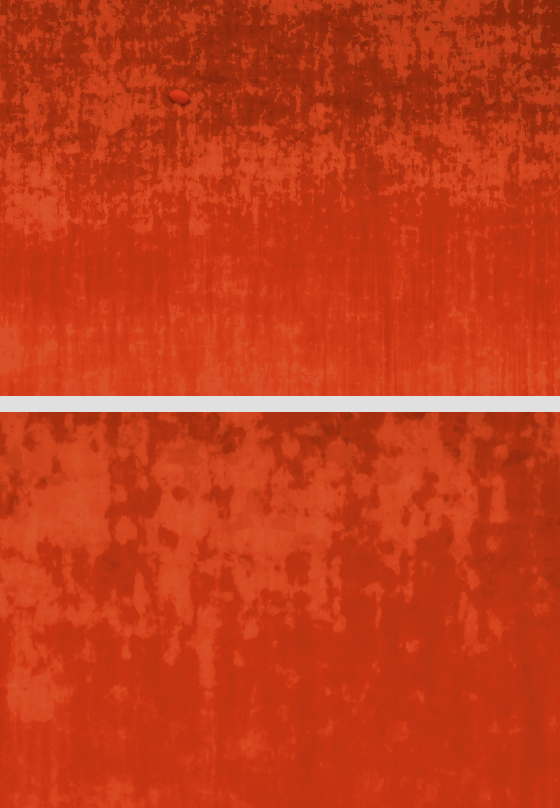
Top, the full canvas; bottom, a detail of the centre.
Give the GLSL for this texture, as a WebGL 2 fragment shader.

```glsl
#version 300 es
precision highp float;

uniform vec2 u_resolution;
out vec4 fragColor;

float hash(vec2 p) {
    vec3 q = fract(vec3(p.xyx) * 0.1031);
    q += dot(q, q.yzx + 33.33);
    return fract((q.x + q.y) * q.z);
}

float noise(vec2 p) {
    vec2 i = floor(p), f = fract(p);
    f = f * f * (3.0 - 2.0 * f);
    return mix(mix(hash(i), hash(i + vec2(1, 0)), f.x),
               mix(hash(i + vec2(0, 1)), hash(i + vec2(1, 1)), f.x), f.y);
}

// Fractal noise centred on zero
float fbm(vec2 p) {
    float sum = 0.0, amp = 0.52;
    for (int i = 0; i < 4; i++) {
        sum += amp * (noise(p) - 0.5);
        p = mat2(1.98, 0.16, -0.16, 1.98) * p + 17.3;
        amp *= 0.58;
    }
    return sum;
}

float segment(vec2 p, vec2 a, vec2 b) {
    vec2 d = b - a;
    return length(p - a - d * clamp(dot(p - a, d) / dot(d, d), 0.0, 1.0));
}

// Rust ramp from brown shadow to pale orange, tone 0 to 5
vec3 rustRamp(float tone) {
    vec3 c = mix(vec3(0.56, 0.16, 0.05), vec3(0.64, 0.18, 0.06), clamp(tone, -0.4, 1.0));
    c = mix(c, vec3(0.72, 0.20, 0.07), clamp(tone - 1.0, 0.0, 1.0));
    c = mix(c, vec3(0.78, 0.20, 0.07), clamp(tone - 2.0, 0.0, 1.0));
    c = mix(c, vec3(0.84, 0.24, 0.10), clamp(tone - 3.0, 0.0, 1.0));
    return mix(c, vec3(0.85, 0.31, 0.155), clamp(tone - 4.0, 0.0, 1.0));
}

void main() {
    vec2 p = gl_FragCoord.xy / u_resolution.y;
    float aspect = u_resolution.x / u_resolution.y;
    float x = p.x / aspect, y = p.y;
    float upper = smoothstep(0.32, 0.66, y);

    // Noise layers: clouds, vertical runs, horizontal wear, fine grain
    vec2 warped = p + 0.006 * vec2(noise(p * 45.0), noise(p * 45.0 + 40.0));
    float clouds = fbm(p * vec2(3.2, 6.5) + 3.0);
    float runs = fbm(warped * vec2(66.0, 7.0) + 11.0);
    float wear = fbm(warped * vec2(11.0, 40.0) + 29.0);
    float grain = fbm(warped * vec2(86.0, 72.0) + 53.0);

    // Lit lower part fading to a shadowed top
    float tone = mix(4.25, 2.9, smoothstep(0.0, 0.42, y));
    tone = mix(tone, 1.05, smoothstep(0.42, 0.78, y));
    tone -= 0.25 * smoothstep(0.8, 1.0, y) + 0.4 * smoothstep(0.82, 1.0, x);
    tone += clouds * 1.7 + runs * 1.7 + wear * mix(0.7, 1.6, upper) + grain * 0.8;

    // Flaked paint, densest in the middle band and upper right
    float cover = mix(-0.27, -0.13, upper);
    cover += 0.19 * exp(-pow((y - 0.56) / 0.14, 2.0));
    cover += 0.15 * smoothstep(0.4, 0.75, x) * smoothstep(0.6, 0.85, y);
    cover += 0.08 * smoothstep(0.9, 1.0, y);
    float flake = grain + runs * 0.75 + wear * 0.7 + clouds * 0.65 + cover;
    float flakeMask = smoothstep(-0.06, 0.16, flake);
    tone += flakeMask * mix(0.65, 1.6, upper);

    // Dark pits inside the flaked areas
    float pits = smoothstep(0.12, 0.26, fbm(p * vec2(60.0, 54.0) + 91.0) + runs * 0.5);
    tone -= pits * upper * 0.9;

    // Fine vertical brush lines, strongest at lower right
    float lines = noise(vec2(p.x * 165.0 + noise(p * 5.0), y * 3.0)) - 0.5;
    lines *= smoothstep(0.25, 0.75, noise(p * vec2(14.0, 4.0) + 7.0));
    tone += lines * mix(0.4, 1.4, smoothstep(0.45, 0.8, x) * (1.0 - upper));

    // Scattered hairline scratches
    for (int i = 0; i < 16; i++) {
        float k = float(i);
        vec2 a = vec2(hash(vec2(k, 3.0)) * aspect, hash(vec2(k, 9.0)) * 0.7);
        float angle = (hash(vec2(k, 15.0)) - 0.5) * 2.6;
        vec2 b = a + vec2(cos(angle), sin(angle)) * mix(0.02, 0.07, hash(vec2(k, 21.0)));
        tone += 0.55 * (1.0 - smoothstep(0.0006, 0.0028, segment(p, a, b))) * noise(p * 90.0);
    }

    // Small pale chips in the lower part
    float chips = fbm(p * vec2(30.0, 34.0) + 71.0) + 0.4 * grain;
    tone += 0.6 * smoothstep(0.2, 0.32, chips) * (1.0 - upper);

    tone += (hash(floor(p * 362.0)) - 0.5) * 0.3;
    vec3 color = rustRamp(tone);

    // Flakes in the shadowed part turn a dustier orange
    color += vec3(-0.005, 0.045, 0.03) * flakeMask * upper;

    // Raised blister with a shaded lower rim and a short drip
    vec2 q = (p - vec2(0.32 * aspect, 0.755)) / vec2(0.026, 0.019);
    q.y += 0.25 * q.x;
    float r = length(q) + 0.12 * (noise(q * 2.0) - 0.5);
    float rim = exp(-pow((r - 1.0) / 0.2, 2.0));
    vec3 blister = mix(vec3(0.66, 0.15, 0.06), vec3(0.86, 0.23, 0.11), smoothstep(-0.7, 0.6, q.y));
    color = mix(color, blister, 1.0 - smoothstep(0.85, 1.05, r));
    color *= 1.0 - 0.3 * rim * smoothstep(0.3, -0.6, q.y);
    float drip = segment(q, vec2(-0.3, -1.0), vec2(-0.55, -1.9));
    color = mix(color, vec3(0.82, 0.26, 0.12), 0.7 * (1.0 - smoothstep(0.05, 0.22, drip)));

    fragColor = vec4(color, 1.0);
}
```
